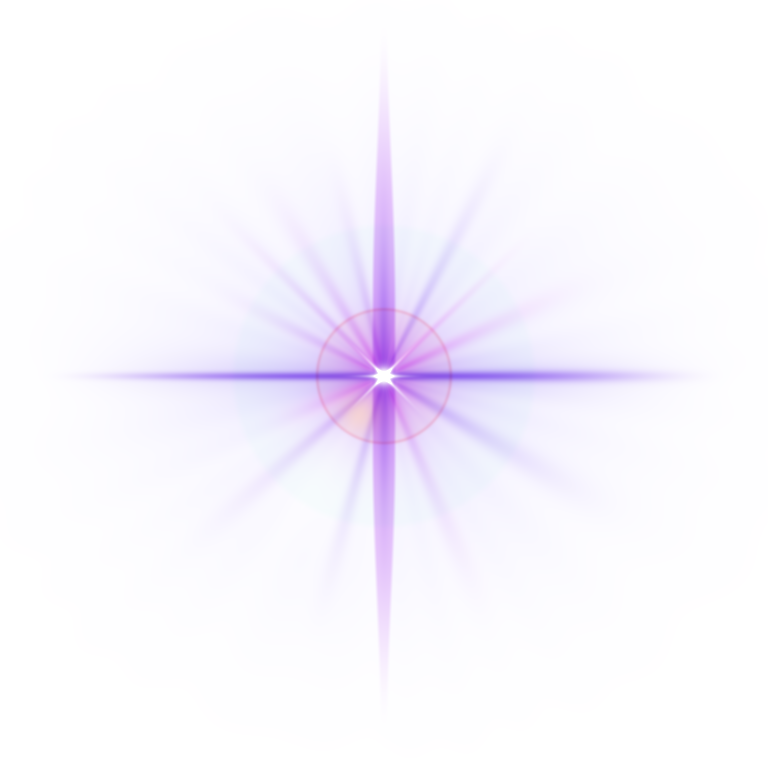
A Shadertoy shader for this background:

```glsl
// A violet star flare on white: soft halo, cross beams, fan of rays, lens ring.
// Each part absorbs light by multiplying the white ground with a tint;
// the hot core and its short spikes are then blended back to white.

// Lengths are in canvas heights, measured from the flare centre.
const vec2 CENTRE = vec2(0.5, 0.505);
const float RING_RADIUS = 0.088;
const float DISC_RADIUS = 0.198;
const float VERTICAL_REACH = 0.475;
const float HORIZONTAL_REACH = 0.46;
const float RAY_STRENGTH = 0.27;

const vec3 LAVENDER = vec3(0.925, 0.91, 1.0);
const vec3 MINT = vec3(0.965, 1.0, 0.99);
const vec3 VIOLET = vec3(0.54, 0.30, 0.93);
const vec3 ORCHID = vec3(0.85, 0.61, 0.97);
const vec3 PINK = vec3(1.0, 0.52, 0.97);
const vec3 RAY_BLUE = vec3(0.60, 0.48, 0.95);
const vec3 SALMON = vec3(1.0, 0.76, 0.80);
const vec3 PEACH = vec3(1.0, 0.87, 0.76);

// Each ray: angle in degrees, reach, spread, pinkness.
const int RAY_COUNT = 12;
const vec4 RAYS[RAY_COUNT] = vec4[](
    vec4(25.0, 0.34, 0.050, 0.9), vec4(44.0, 0.30, 0.018, 0.8),
    vec4(62.5, 0.39, 0.035, 0.1), vec4(103.0, 0.34, 0.040, 0.3),
    vec4(121.0, 0.34, 0.050, 0.6), vec4(135.0, 0.34, 0.025, 0.6),
    vec4(153.0, 0.28, 0.050, 0.5), vec4(203.0, 0.20, 0.100, 0.9),
    vec4(221.0, 0.36, 0.055, 0.3), vec4(255.0, 0.38, 0.040, 0.1),
    vec4(293.5, 0.38, 0.055, 0.5), vec4(329.0, 0.39, 0.065, 0.1));

float bell(float x) { return exp(-x * x); }

vec3 tint(vec3 colour, float amount) {
    return mix(vec3(1.0), colour, clamp(amount, 0.0, 1.0));
}

// Falls from one at the centre to zero at the given reach.
float fade(float distanceAlong, float reach) {
    return 1.0 - smoothstep(0.0, reach, distanceAlong);
}

// Wide glow, pale disc, pink heart and thin ring.
vec3 halo(vec2 p, float r, float angle) {
    float streaks = 0.5 + 0.25 * sin(angle * 13.0 + 1.0)
                  + 0.25 * sin(angle * 31.0 + 2.0 * sin(angle * 5.0));
    float glow = bell(length(p * vec2(0.9, 1.0)) / 0.26);
    float pale = bell(length(p - vec2(-0.07, -0.15)) / 0.10);
    vec3 light = tint(LAVENDER, glow * (0.62 + 0.38 * streaks) * (1.0 - 0.75 * pale));

    float disc = 1.0 - smoothstep(DISC_RADIUS - 0.006, DISC_RADIUS + 0.006, r);
    light *= tint(MINT, disc * smoothstep(0.03, DISC_RADIUS, r) * 0.7);
    light *= tint(ORCHID, 0.42 * bell(r / 0.095));
    light *= tint(PINK, 0.45 * bell(r / 0.045));

    float inside = 1.0 - smoothstep(RING_RADIUS - 0.003, RING_RADIUS + 0.003, r);
    light *= tint(SALMON, 0.16 * inside + 0.5 * bell((r - RING_RADIUS) / 0.0025));
    float warm = inside * bell(length(p - vec2(-0.032, -0.05)) / 0.025);
    return mix(light, PEACH, 0.6 * warm);
}

vec3 rayFan(vec2 p, float r) {
    vec3 light = vec3(1.0);
    for (int i = 0; i < RAY_COUNT; i++) {
        vec4 ray = RAYS[i];
        float a = radians(ray.x);
        vec2 dir = vec2(cos(a), sin(a));
        float along = dot(p, dir);
        float across = dot(p, vec2(-dir.y, dir.x));
        float body = bell(across / (0.0025 + ray.z * max(along, 0.0)));
        float amount = body * smoothstep(0.0, 0.03, along) * fade(along, ray.y);
        vec3 colour = mix(RAY_BLUE, PINK, clamp(ray.w + 0.4 * bell(r / 0.07), 0.0, 1.0));
        light *= tint(colour, RAY_STRENGTH * amount * (1.0 + 0.6 * bell(r / 0.1)));
    }
    return light;
}

vec3 crossBeams(vec2 p) {
    vec2 d = abs(p);

    // Tall beam: a flat, tapering band with a denser middle.
    float width = mix(0.0155, 0.005, smoothstep(0.1, VERTICAL_REACH, d.y));
    float band = 1.0 - smoothstep(width - 0.004, width + 0.002, d.x);
    float tall = 1.0 - smoothstep(0.22, VERTICAL_REACH, d.y);
    vec3 light = tint(ORCHID, band * tall * (0.45 + 0.4 * bell(d.y / 0.19)));
    light *= tint(VIOLET, 0.32 * bell(d.x / 0.007) * bell(d.y / 0.17));

    // Flat beam: a narrow violet core inside a broad lavender glow.
    float core = bell(d.y / mix(0.0055, 0.008, smoothstep(0.0, 0.3, p.x)));
    float flatFade = 1.0 - smoothstep(0.08, HORIZONTAL_REACH, d.x);
    light *= tint(VIOLET, 0.72 * core * flatFade);
    light *= tint(RAY_BLUE, 0.17 * bell(d.y / 0.024) * flatFade);
    light *= tint(RAY_BLUE, 0.07 * bell(d.y / 0.06) * flatFade);
    return light;
}

// Bright centre with four diagonal and two level spikes.
float hotCore(vec2 p, float r) {
    vec2 q = abs(p);
    float diagonal = bell((q.x - q.y) * 0.707 / 0.0022) * bell(r / 0.04);
    float level = bell(q.y / 0.0025) * bell(r / 0.032);
    return clamp(1.3 * bell(r / 0.012) + 0.75 * diagonal + 0.7 * level, 0.0, 1.0);
}

void mainImage(out vec4 fragColor, in vec2 fragCoord) {
    vec2 p = (fragCoord - CENTRE * iResolution.xy) / iResolution.y;
    float r = length(p);
    float angle = atan(p.y, p.x + 1e-6);

    vec3 colour = halo(p, r, angle) * rayFan(p, r) * crossBeams(p);
    colour = mix(colour, vec3(1.0), hotCore(p, r));
    fragColor = vec4(colour, 1.0);
}
```
